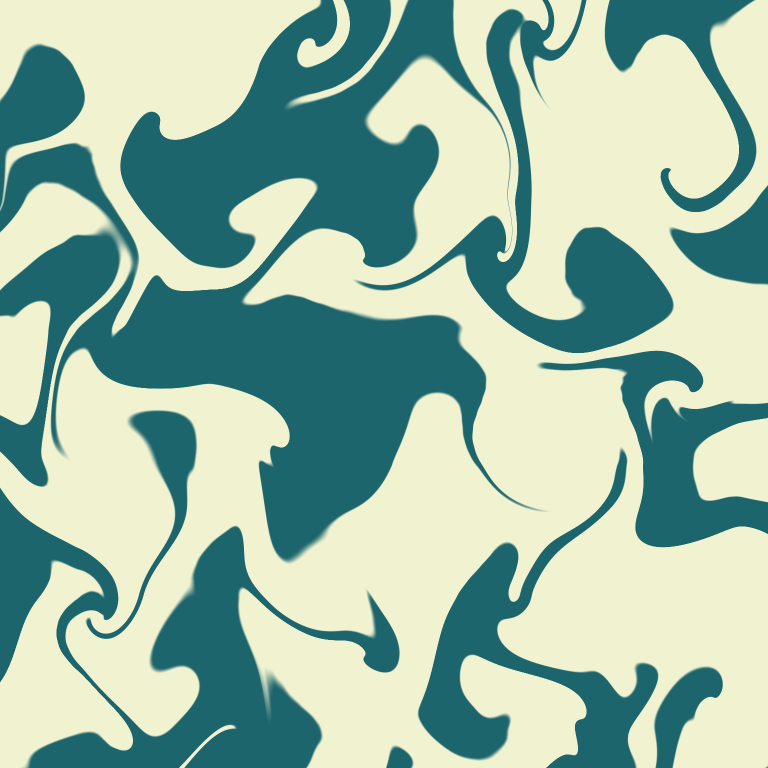
This pattern is drawn by a WebGL 1 fragment shader. Its source:

```glsl
precision highp float;

uniform vec2 u_resolution;

const vec3 CREAM = vec3(0.945, 0.953, 0.815);
const vec3 TEAL = vec3(0.115, 0.396, 0.427);

const float CELLS = 5.8;        // noise cells across the canvas
const int FLOW_STEPS = 8;
const float FLOW_LENGTH = 1.0;  // total travel along the flow, in cells
const float FLOW_ANGLE = 1.3;   // near a right angle: swirl with a little stretch
const float THRESHOLD = 0.06;
const float SOFTNESS = 0.014;

// Random unit vector for a lattice point
vec2 latticeGradient(vec2 cell) {
  float angle = 6.2832 * fract(sin(dot(cell, vec2(127.1, 311.7))) * 43758.5);
  return vec2(cos(angle), sin(angle));
}

// Gradient noise: value in x, slope in yz
vec3 noiseWithSlope(vec2 p) {
  vec2 cell = floor(p);
  vec2 f = p - cell;
  vec2 u = f * f * f * (f * (f * 6.0 - 15.0) + 10.0);
  vec2 du = 30.0 * f * f * (f * (f - 2.0) + 1.0);

  vec2 ga = latticeGradient(cell);
  vec2 gb = latticeGradient(cell + vec2(1.0, 0.0));
  vec2 gc = latticeGradient(cell + vec2(0.0, 1.0));
  vec2 gd = latticeGradient(cell + vec2(1.0, 1.0));

  float a = dot(ga, f);
  float b = dot(gb, f - vec2(1.0, 0.0));
  float c = dot(gc, f - vec2(0.0, 1.0));
  float d = dot(gd, f - vec2(1.0, 1.0));
  float k = a - b - c + d;

  float value = a + u.x * (b - a) + u.y * (c - a) + u.x * u.y * k;
  vec2 slope = ga + u.x * (gb - ga) + u.y * (gc - ga)
             + u.x * u.y * (ga - gb - gc + gd)
             + du * (u.yx * k + vec2(b, c) - a);
  return vec3(value, slope);
}

vec2 rotate(vec2 v, float angle) {
  float c = cos(angle);
  float s = sin(angle);
  return vec2(c * v.x - s * v.y, s * v.x + c * v.y);
}

// Carry a point along a slowly drifting spiral flow
vec2 swirl(vec2 p, float travel, float angle) {
  float stepSize = travel / float(FLOW_STEPS);
  for (int i = 0; i < FLOW_STEPS; i++) {
    vec2 drift = float(i) * vec2(0.05, -0.03);
    p += stepSize * rotate(noiseWithSlope(p + drift).yz, angle);
  }
  return p;
}

// Amount of teal ink at a canvas position
float inkCoverage(vec2 uv) {
  vec2 p = swirl(uv * CELLS + vec2(13.4, 7.7), FLOW_LENGTH, FLOW_ANGLE);
  float field = noiseWithSlope(p + vec2(41.3, 87.6)).x;
  return smoothstep(THRESHOLD - SOFTNESS, THRESHOLD + SOFTNESS, field);
}

void main() {
  float size = min(u_resolution.x, u_resolution.y);

  // Average four samples per pixel to smooth thin filaments
  float ink = 0.0;
  for (int y = 0; y < 2; y++) {
    for (int x = 0; x < 2; x++) {
      vec2 offset = vec2(float(x), float(y)) * 0.5 - 0.25;
      ink += 0.25 * inkCoverage((gl_FragCoord.xy + offset) / size);
    }
  }

  gl_FragColor = vec4(mix(CREAM, TEAL, ink), 1.0);
}
```
